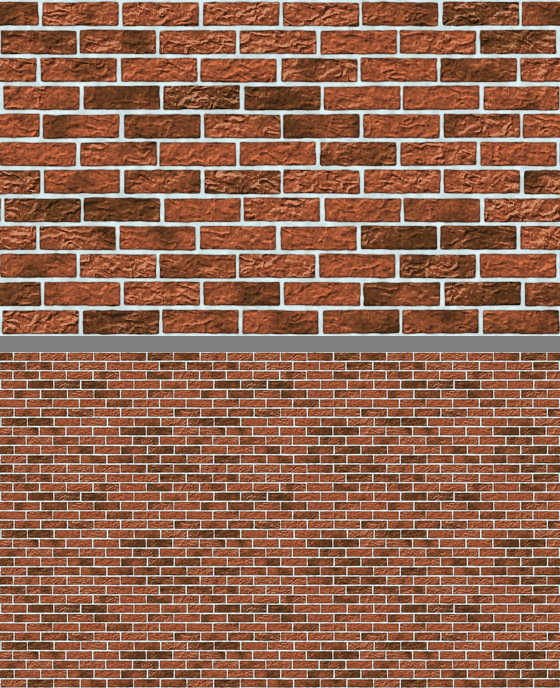
Top: one tile. Bottom: repeated 3 by 3.
Reproduce this texture procedurally as a Shadertoy shader.

```glsl
// Running-bond wall of worn red bricks in pale mortar, 7 bricks by 12 courses.
// Each brick is a rounded box with a wobbling edge; wrapped noise gives it
// creases lit from the upper left, chalky flakes, soot patches and grain.

const vec2 BRICKS = vec2(7.0, 12.0);      // repeats across and down
const vec2 LATTICE = vec2(20.0, 12.0);    // near-square noise cells per tile
const vec2 JOINT = vec2(0.145, 0.165);    // mortar widths, in course heights
const float CORNER = 0.06;

const vec3 MORTAR = vec3(0.83, 0.90, 0.91);
const vec3 JOINT_SHADE = vec3(0.56, 0.54, 0.51);
const vec3 SOOT = vec3(0.35, 0.21, 0.115);
const vec3 CLAY = vec3(0.61, 0.32, 0.20);
const vec3 CHALK = vec3(0.80, 0.61, 0.48);

// Integer hash of a non-negative cell and a seed, result in 0..1
float hash(vec2 cell, float seed) {
    uvec3 v = uvec3(uint(cell.x), uint(cell.y), uint(seed));
    v = v * 1664525u + 1013904223u;
    v.x += v.y * v.z;
    v.y += v.z * v.x;
    v.z += v.x * v.y;
    v ^= v >> 16u;
    v.x += v.y * v.z;
    return float(v.x >> 8u) * exp2(-24.0);
}

// Value noise that repeats after a whole number of cells
float noise(vec2 p, vec2 period, float seed) {
    vec2 cell = floor(p), f = p - cell;
    f = f * f * (3.0 - 2.0 * f);
    vec2 a = mod(cell, period), b = mod(cell + 1.0, period);
    return mix(mix(hash(a, seed), hash(vec2(b.x, a.y), seed), f.x),
               mix(hash(vec2(a.x, b.y), seed), hash(b, seed), f.x), f.y);
}

float fbm(vec2 p, vec2 period, float seed) {
    float sum = 0.0, weight = 0.5;
    for (int i = 0; i < 4; i++) {
        sum += weight * noise(p, period, seed + float(i));
        p *= 2.0;
        period *= 2.0;
        weight *= 0.5;
    }
    return sum / 0.9375;
}

// Height of the pressed clay: warped ridges with finer crumbs on top
float clayHeight(vec2 p, vec2 period) {
    vec2 warp = vec2(fbm(p, period, 11.0), fbm(p, period, 21.0));
    vec2 q = p + 2.2 * warp;
    float ridge = 1.0 - abs(2.0 * noise(q, period, 31.0) - 1.0);
    return 0.6 * ridge * ridge + 0.6 * fbm(q * 3.0, period * 3.0, 41.0);
}

float roundedBox(vec2 p, vec2 halfSize, float radius) {
    vec2 q = abs(p) - halfSize + radius;
    return length(max(q, 0.0)) + min(max(q.x, q.y), 0.0) - radius;
}

// Fired clay colour; depth is the distance inward from the brick edge
vec3 brickColor(vec2 p, vec2 id, float depth, float height) {
    vec2 shift = floor(vec2(hash(id, 1.0), hash(id, 2.0)) * LATTICE);
    vec2 q = p + shift;
    float wear = hash(id, 3.0);
    float patches = fbm(q, LATTICE, 51.0);
    float grain = noise(q * 14.0, LATTICE * 14.0, 61.0) - 0.5;

    // Relief, lit from the upper left
    vec2 stretch = vec2(2.0, 3.0);
    vec2 s = q * stretch, period = LATTICE * stretch;
    float slope = clayHeight(s, period) - clayHeight(s + vec2(-0.08, 0.20), period);
    slope *= mix(0.6, 1.3, wear);

    float tone = hash(id, 4.0) + 1.3 * (patches - 0.5) + 0.1;
    vec3 color = mix(SOOT, CLAY, smoothstep(-0.05, 0.70, tone));
    color *= 1.0 + 1.2 * clamp(slope, -0.45, 0.3) + 0.32 * grain;

    // Chalky flakes on raised, lit edges of the more worn bricks
    float flakes = smoothstep(0.06, 0.32, slope + 0.15 * grain)
                 * smoothstep(0.35, 0.65, patches + 0.3 * (wear - 0.5));
    color = mix(color, CHALK, flakes * mix(0.25, 0.8, wear));

    // Darkened rim, strongest along the bottom
    float rim = 1.0 - smoothstep(0.0, 0.09, depth);
    return color * (1.0 - rim * mix(0.42, 0.18, smoothstep(-0.4, 0.4, height)));
}

vec3 mortarColor(vec2 p, float gap) {
    float mottling = fbm(p * 4.0, LATTICE * 4.0, 71.0);
    vec3 color = MORTAR * (0.90 + 0.20 * mottling);
    float shade = 1.0 - smoothstep(0.0, 0.05, gap);
    return mix(color, JOINT_SHADE, shade * 0.55);
}

void mainImage(out vec4 fragColor, in vec2 fragCoord) {
    vec2 uv = fragCoord / iResolution.xy;
    vec2 p = uv * LATTICE;
    float pixel = BRICKS.y / iResolution.y;

    // Courses alternate by half a brick, each slightly out of true
    vec2 grid = uv * BRICKS;
    float course = mod(floor(grid.y), BRICKS.y);
    grid.x += 0.5 * mod(course, 2.0) + 0.06 * (hash(vec2(course, 0.0), 5.0) - 0.5);
    vec2 id = mod(floor(grid), BRICKS);
    vec2 cellSize = vec2(iResolution.x / iResolution.y * BRICKS.y / BRICKS.x, 1.0);
    vec2 local = (fract(grid) - 0.5) * cellSize;

    // Uneven brick outline
    vec2 jitter = vec2(hash(id, 6.0), hash(id, 7.0)) - 0.5;
    vec2 center = jitter * vec2(0.05, 0.03);
    float tilt = (hash(id, 8.0) - 0.5) * 0.02;
    vec2 b = local - center - vec2(0.0, tilt * local.x);
    float wobble = fbm(p * 3.0, LATTICE * 3.0, 81.0) - 0.5;
    float d = roundedBox(b, 0.5 * (cellSize - JOINT), CORNER) + 0.06 * wobble;

    float cover = 1.0 - smoothstep(-0.7 * pixel, 0.7 * pixel, d);
    vec3 color = mix(mortarColor(p, d), brickColor(p, id, -d, b.y), cover);
    fragColor = vec4(clamp(color, 0.0, 1.0), 1.0);
}
```
